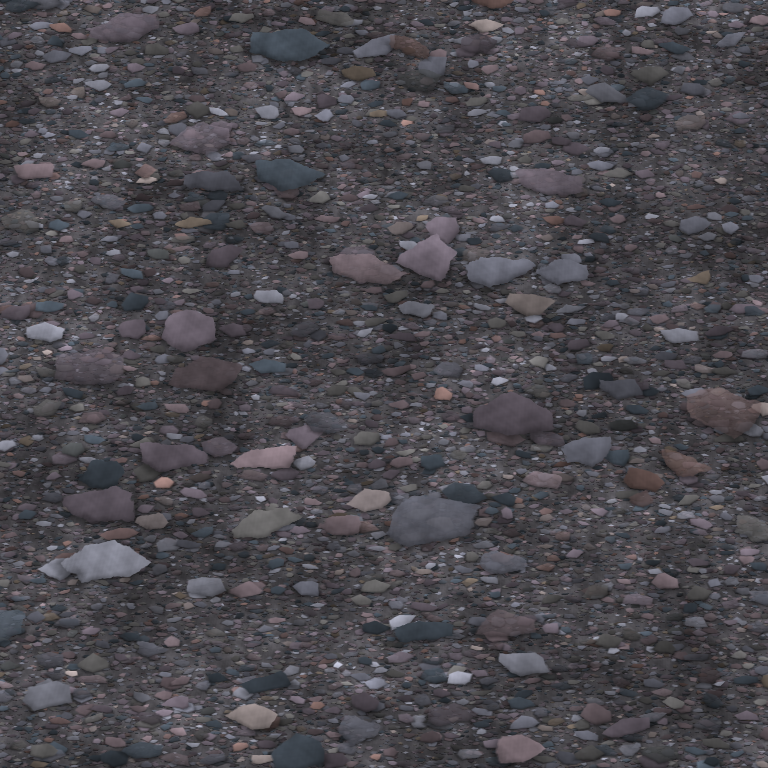
Reproduce this texture procedurally as a Shadertoy shader.

```glsl
// Draws a slope of damp, dusky gravel: dark grit strewn with flat angular stones.

const int LAYERS = 7;
const float CELLS[LAYERS] = float[](112.0, 78.0, 53.0, 36.0, 24.0, 14.5, 8.2);
const float FILL[LAYERS] = float[](0.70, 0.60, 0.50, 0.42, 0.34, 0.27, 0.23);
const vec3 STONES[6] = vec3[](
    vec3(0.36, 0.33, 0.36),   // mauve
    vec3(0.39, 0.345, 0.36),  // dusty pink
    vec3(0.36, 0.365, 0.40),  // blue grey
    vec3(0.35, 0.345, 0.34),  // olive grey
    vec3(0.45, 0.455, 0.49),  // pale grey
    vec3(0.24, 0.27, 0.30));  // slate teal
const vec3 SOIL = vec3(0.252, 0.246, 0.255);
const vec3 DUSK = vec3(1.09, 1.09, 1.11);  // cool evening light
const float FLATTEN = 1.6;       // stones lie wider than tall
const float PERSPECTIVE = 0.35;  // shrink towards the top
const float SOFTNESS = 0.0022;   // edge width in canvas units
const float SHADOW = 0.42;
const float TILT = 0.5;
const float PATCHES = 0.15;      // strength of broad light and dark areas
const float CLUMPS = 0.20;       // strength of smaller hollows and heaps

vec4 hash4(vec2 p) {
    vec4 h = fract(p.xyxy * vec4(0.1031, 0.1030, 0.0973, 0.1099));
    h += dot(h, h.wzxy + 33.33);
    return fract((h.xxyz + h.yzzw) * h.zywx);
}

mat2 rotate(float a) {
    float c = cos(a), s = sin(a);
    return mat2(c, s, -s, c);
}

// Warped sines over five octaves, roughly -1 to 1
float layeredSines(vec2 p) {
    float sum = 0.0, amp = 0.5;
    for (int i = 0; i < 5; i++) {
        p = rotate(1.1) * p * 1.9 + 3.7;
        sum += amp * sin(p.x + 1.6 * sin(p.y * 1.3));
        amp *= 0.62;
    }
    return sum;
}

// Irregular convex hexagon: below 1 inside, above 1 outside
float stoneShape(vec2 q, vec4 rnd) {
    float d = 0.0;
    for (int i = 0; i < 6; i++) {
        float k = float(i);
        float wobble = fract(rnd.x * 7.3 + k * 0.618 + rnd.y * k * k);
        float reach = 0.64 + 0.44 * fract(rnd.z * 5.1 + k * 0.414 + rnd.w * k * k);
        float a = (k + 0.8 * (wobble - 0.5)) * 1.0472;
        d = max(d, dot(q, vec2(cos(a), sin(a))) / reach);
    }
    return mix(d, length(q), 0.1);
}

vec3 stoneColour(vec4 rnd, float large) {
    vec3 c = STONES[int(pow(rnd.x, 1.2) * 5.999)];
    float tone = mix(mix(0.50, 1.06, rnd.y), mix(0.70, 1.14, rnd.y), large);
    tone += 0.22 * pow(rnd.z, 9.0);
    vec3 rust = vec3(1.07, 0.98, 0.89);
    return c * tone * mix(vec3(1.0), rust, step(0.88, rnd.w));
}

// Lays one size of stones over the ground, far rows first
vec3 scatter(vec3 ground, vec2 pos, int layer) {
    float cells = CELLS[layer];
    float large = float(layer) / float(LAYERS - 1);
    vec2 p = pos * cells * vec2(1.0, FLATTEN);
    vec2 home = floor(p);
    float grain = layeredSines(pos * 30.0 + float(layer) * 9.0);
    // Uneven outlines
    p += 0.045 * vec2(grain, layeredSines(pos * 22.0 + 31.0));

    for (int j = 1; j >= -1; j--)
    for (int i = -1; i <= 1; i++) {
        vec2 cell = home + vec2(i, j);
        vec2 key = cell + 211.0 + float(layer) * 57.0;
        vec4 place = hash4(key);
        if (place.x > FILL[layer]) continue;
        vec4 form = hash4(key + 419.0);
        vec4 paint = hash4(key + 853.0);

        float radius = mix(0.22, 0.54, place.w);
        vec2 q = p - cell - 0.5 - 0.6 * (place.yz - 0.5);
        q = rotate(TILT * (form.x * 2.0 - 1.0)) * q / radius;
        q.y *= mix(0.95, 1.9, form.y);
        float d = stoneShape(q, form);

        // Contact shadow, heavier below the stone
        float below = smoothstep(0.7, -0.9, q.y);
        ground *= 1.0 - SHADOW * below * smoothstep(1.45, 0.9, d);

        // Lit top, dim lower rim, mottled face
        float light = 1.0 + 0.12 * clamp(q.y, -1.0, 1.0);
        light -= 0.22 * smoothstep(0.6, 1.05, d) * smoothstep(0.2, -0.8, q.y);
        light += 0.11 * grain;
        float blur = SOFTNESS * cells / radius;
        float cover = smoothstep(1.0 + blur, 1.0 - blur, d);
        // Some stones are dusted over or half sunk in the soil
        cover *= mix(0.55, 1.0, smoothstep(0.0, 0.6, form.z));
        ground = mix(ground, stoneColour(paint, large) * light, cover);
    }
    return ground;
}

void mainImage(out vec4 fragColor, in vec2 fragCoord) {
    vec2 uv = fragCoord / iResolution.y;
    vec2 pos = vec2((uv.x - 0.5) * (1.0 + PERSPECTIVE * uv.y),
                    uv.y + 0.5 * PERSPECTIVE * uv.y * uv.y);

    // Damp soil, then grit and stones from fine to coarse
    float clump = layeredSines(pos * vec2(8.0, 13.0) + 5.0);
    vec3 colour = SOIL * (1.0 + 0.20 * layeredSines(pos * 45.0));
    for (int layer = 0; layer < LAYERS; layer++) {
        colour = scatter(colour, pos, layer);
        // Hollows and heaps shade the grit, not the stones on top
        if (layer == 3) colour *= 1.0 + CLUMPS * clump;
    }

    // Broad damp and dusty patches
    colour *= DUSK * (1.0 + PATCHES * layeredSines(pos * vec2(3.0, 5.0)));
    fragColor = vec4(colour, 1.0);
}
```
